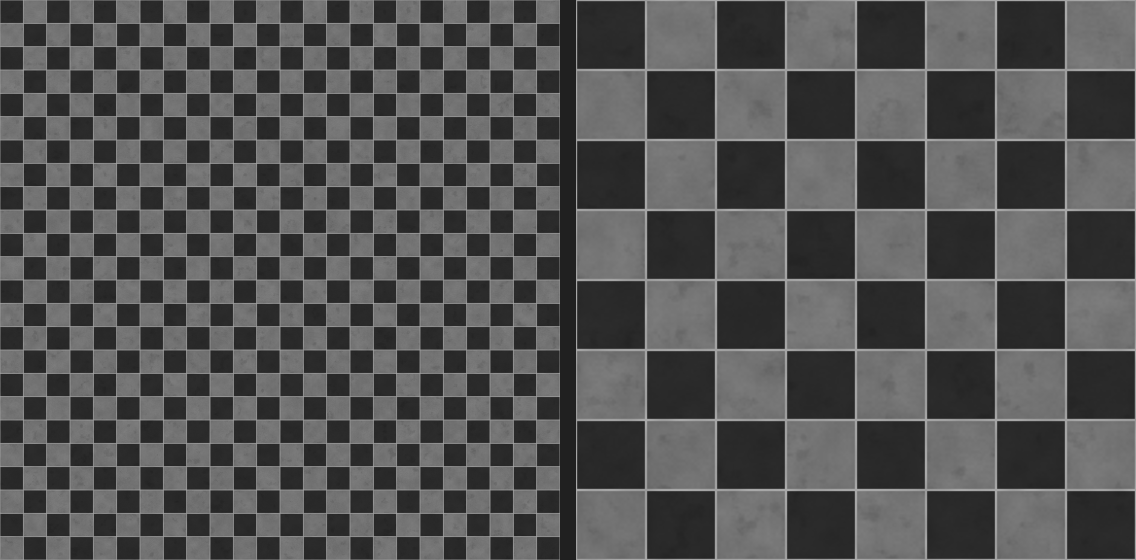
Left, the full canvas; right, a detail of the centre.
Give the GLSL for this texture, as a WebGL 2 fragment shader.

```glsl
#version 300 es
precision highp float;

uniform vec2 u_resolution;
out vec4 fragColor;

const float TILES = 24.0;
const float GROUT_WIDTH = 0.034;
const vec3 LIGHT_TILE = vec3(0.455);
const vec3 DARK_TILE = vec3(0.163);
const vec3 GROUT = vec3(0.64);

float hash(vec2 p) {
    return fract(sin(dot(p, vec2(127.1, 311.7))) * 43758.5453);
}

// Value noise that wraps after a whole number of lattice cells
float noise(vec2 p, float period, float seed) {
    vec2 i = floor(p);
    vec2 f = fract(p);
    f = f * f * (3.0 - 2.0 * f);
    vec2 lo = mod(i, period) + seed;
    vec2 hi = mod(i + 1.0, period) + seed;
    return mix(mix(hash(lo), hash(vec2(hi.x, lo.y)), f.x),
               mix(hash(vec2(lo.x, hi.y)), hash(hi), f.x), f.y);
}

float fbm(vec2 p, float period, float seed) {
    float sum = 0.0;
    float amplitude = 0.5;
    for (int octave = 0; octave < 4; octave++) {
        sum += amplitude * noise(p, period, seed);
        p *= 2.0;
        period *= 2.0;
        amplitude *= 0.5;
    }
    return sum / 0.9375;
}

// Smooth checkerboard: 0 on even cells, 1 on odd cells
float checker(vec2 cell, vec2 edgeDist, vec2 pixel) {
    vec2 side = 1.0 - 2.0 * mod(cell, 2.0);
    vec2 wave = side * clamp(2.0 * edgeDist / pixel, 0.0, 1.0);
    return 0.5 - 0.5 * wave.x * wave.y;
}

// Share of a pixel covered by a line centred at distance zero
vec2 lineCoverage(vec2 dist, float width, vec2 pixel) {
    vec2 nearEnd = max(dist - 0.5 * pixel, vec2(-0.5 * width));
    vec2 farEnd = min(dist + 0.5 * pixel, vec2(0.5 * width));
    return clamp((farEnd - nearEnd) / pixel, 0.0, 1.0);
}

// Brightness factor from cloudy stains, fine grain and tile tone
float wear(vec2 p, vec2 cell, float edgeDist) {
    float seed = floor(hash(cell + 3.0) * 60.0);
    float clouds = fbm(p * 3.0, TILES * 3.0, seed) - 0.5;
    float stain = smoothstep(0.6, 0.85, fbm(p * 4.0, TILES * 4.0, seed + 17.0));
    float grain = noise(p * 24.0, TILES * 24.0, 5.0) - 0.5;
    float tone = hash(cell) - 0.5;
    float rim = 1.0 - smoothstep(0.0, 0.12, edgeDist);
    return 1.0 + 0.17 * clouds - 0.10 * stain + 0.035 * grain
        + 0.03 * tone - 0.03 * rim;
}

void main() {
    vec2 p = gl_FragCoord.xy / u_resolution * TILES;
    vec2 pixel = TILES / u_resolution;
    vec2 cell = floor(p);
    vec2 edgeDist = 0.5 - abs(fract(p) - 0.5);

    // Worn two-tone tiles
    vec3 color = mix(LIGHT_TILE, DARK_TILE, checker(cell, edgeDist, pixel));
    color *= wear(p, cell, min(edgeDist.x, edgeDist.y));

    // Thin pale grout, slightly uneven
    vec2 lines = lineCoverage(edgeDist, GROUT_WIDTH, pixel);
    float grout = 1.0 - (1.0 - lines.x) * (1.0 - lines.y);
    float fade = 0.94 + 0.1 * noise(p * 4.0, TILES * 4.0, 9.0);
    color = mix(color, GROUT * fade, grout);

    fragColor = vec4(color, 1.0);
}
```
